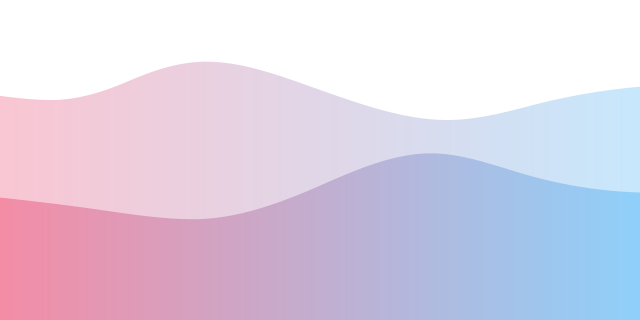
A WebGL 1 fragment shader for this background:

```glsl
precision highp float;

uniform vec2 u_resolution;

const vec3 PINK = vec3(0.957, 0.550, 0.650);
const vec3 SKY = vec3(0.560, 0.815, 0.980);
const vec3 WHITE = vec3(1.0);
const float BACK_OPACITY = 0.5;

// Cubic span between two knots (x, height, slope); zero outside its range
float span(float x, vec3 a, vec3 b) {
    float width = b.x - a.x;
    float t = (x - a.x) / width;
    float s = 1.0 - t;
    float height = mix(a.y, b.y, t * t * (3.0 - 2.0 * t))
                 + width * t * s * (a.z * s - b.z * t);
    return height * step(a.x, x) * (1.0 - step(b.x, x));
}

// Crest of the pale wave behind
float backCrest(float x) {
    vec3 start = vec3(0.0, 0.7005, -0.26);
    vec3 dip = vec3(0.0807, 0.6875, 0.0);
    vec3 climb = vec3(0.2018, 0.7474, 0.86);
    vec3 peak = vec3(0.3216, 0.8073, 0.0);
    vec3 descent = vec3(0.5078, 0.7135, -0.70);
    vec3 trough = vec3(0.6992, 0.6250, 0.0);
    vec3 rise = vec3(0.8333, 0.6719, 0.52);
    vec3 end = vec3(1.0, 0.7292, 0.18);
    return span(x, start, dip) + span(x, dip, climb)
         + span(x, climb, peak) + span(x, peak, descent)
         + span(x, descent, trough) + span(x, trough, rise)
         + span(x, rise, end);
}

// Crest of the saturated wave in front
float frontCrest(float x) {
    vec3 start = vec3(0.0, 0.3828, -0.22);
    vec3 slope = vec3(0.1302, 0.3516, -0.27);
    vec3 trough = vec3(0.3021, 0.3151, 0.0);
    vec3 climb = vec3(0.5, 0.4200, 0.88);
    vec3 peak = vec3(0.6732, 0.5208, 0.0);
    vec3 descent = vec3(0.8333, 0.4479, -0.54);
    vec3 end = vec3(1.0, 0.3984, -0.06);
    return span(x, start, slope) + span(x, slope, trough)
         + span(x, trough, climb) + span(x, climb, peak)
         + span(x, peak, descent) + span(x, descent, end);
}

// Smooth coverage of the area below a crest
float below(float y, float crest, float pixel) {
    return clamp((crest - y) / pixel + 0.5, 0.0, 1.0);
}

void main() {
    vec2 uv = gl_FragCoord.xy / u_resolution;
    float pixel = 1.0 / u_resolution.y;

    // Horizontal gradient shared by both waves
    vec3 tint = mix(PINK, SKY, uv.x);

    // Layers from back to front
    float back = below(uv.y, backCrest(uv.x), pixel);
    float front = below(uv.y, frontCrest(uv.x), pixel);
    vec3 color = mix(WHITE, tint, BACK_OPACITY * back);
    color = mix(color, tint, front);

    gl_FragColor = vec4(color, 1.0);
}
```
